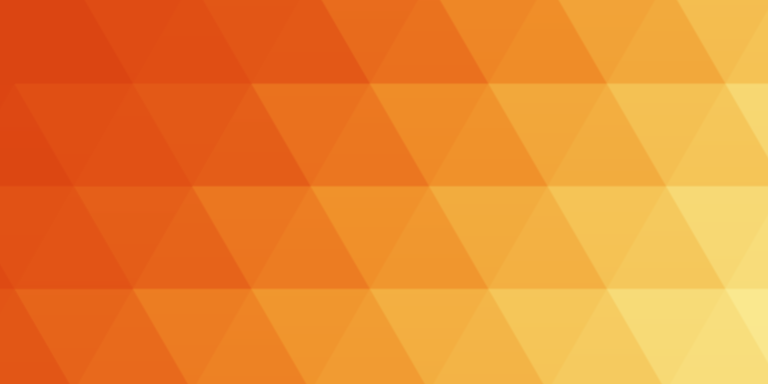
Give the GLSL for this background, as a Shadertoy shader.

```glsl
const float SIDE = 0.3086;                   // triangle side, canvas height = 1
const float ROW_HEIGHT = SIDE * 0.8660254;
const vec2 GRID_CORNER = vec2(-0.117, 1.0495);
const float EDGE_BLUR = 0.0045;

// Staircase with softened steps at the integers
float softFloor(float x, float halfWidth) {
    float nearest = floor(x + 0.5);
    return nearest - 1.0 + smoothstep(-halfWidth, halfWidth, x - nearest);
}

// Warm ramp from deep red-orange to pale yellow
vec3 warmRamp(float level) {
    const vec3 stops[9] = vec3[9](
        vec3(0.86, 0.27, 0.07),
        vec3(0.88, 0.31, 0.08),
        vec3(0.89, 0.35, 0.09),
        vec3(0.92, 0.45, 0.12),
        vec3(0.94, 0.56, 0.16),
        vec3(0.95, 0.67, 0.24),
        vec3(0.96, 0.77, 0.34),
        vec3(0.97, 0.86, 0.47),
        vec3(0.98, 0.91, 0.56));
    float t = clamp(level, 0.0, 7.999);
    int i = int(t);
    return mix(stops[i], stops[i + 1], fract(t));
}

// Brightness level of the triangular cell under a point
float triangleLevel(vec2 p, float blur) {
    // Skewed lattice: rows run downward, columns follow the falling edges
    float rowPos = (GRID_CORNER.y - p.y) / ROW_HEIGHT;
    float columnPos = (p.x - GRID_CORNER.x) / SIDE - 0.5 * rowPos;
    float row = softFloor(rowPos, blur);
    float column = softFloor(columnPos, blur);
    float cell = row + column;

    // Upright half of each rhombus is a little lighter
    float upright = softFloor(rowPos + columnPos, blur) - cell;
    float rowLift = row * mix(0.3, 0.08, clamp(cell / 7.0, 0.0, 1.0));
    float shade = 0.12 * (rowPos - row - 0.5);
    return cell + rowLift + 0.25 * upright - shade - 0.3;
}

void mainImage(out vec4 fragColor, in vec2 fragCoord) {
    vec2 p = fragCoord / iResolution.y;
    float blur = max(EDGE_BLUR, 1.0 / iResolution.y) / SIDE;
    fragColor = vec4(warmRamp(triangleLevel(p, blur)), 1.0);
}
```
